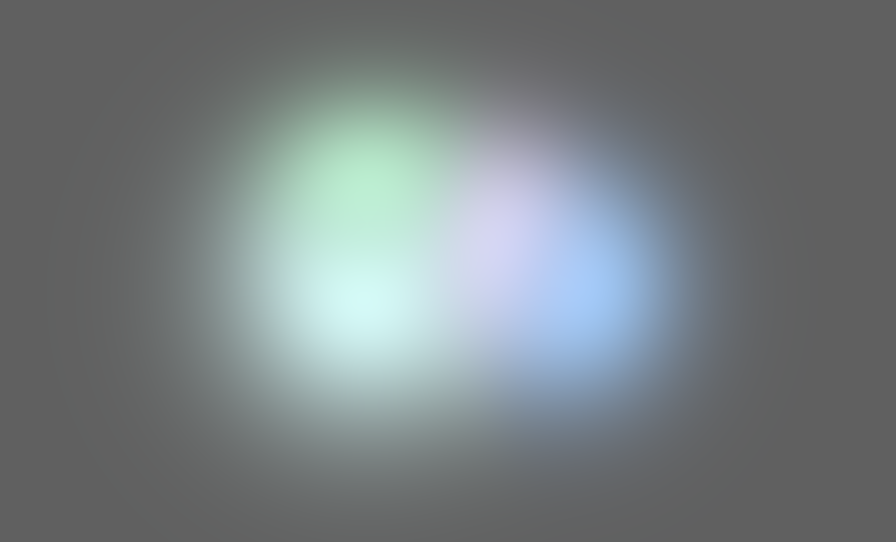
This background is drawn by a WebGL 1 fragment shader. Its source:

```glsl
precision highp float;
// Four soft pastel glows (mint, aqua, lavender, blue) merging on a grey field.

uniform vec2 u_resolution;

// Elliptical Gaussian falloff: 1 at the center, 1/e at the radius.
float glow(vec2 p, vec2 center, vec2 radius) {
  vec2 q = (p - center) / radius;
  return exp(-dot(q, q));
}

void main() {
  // Centered coordinates, one unit per canvas height
  vec2 p = (gl_FragCoord.xy - 0.5 * u_resolution) / u_resolution.y;

  float mint = glow(p, vec2(-0.147, 0.149), vec2(0.189, 0.171));
  float aqua = glow(p, vec2(-0.153, -0.043), vec2(0.250, 0.245));
  float lavender = glow(p, vec2(0.099, 0.043), vec2(0.168, 0.195));
  float blue = glow(p, vec2(0.239, -0.032), vec2(0.189, 0.210));

  // Combined opacity of the overlapping glows
  float cover = 1.0 - (1.0 - mint) * (1.0 - aqua) * (1.0 - lavender) * (1.0 - blue);

  // Squared weights let the nearest glow dominate the hue
  vec4 weight = vec4(mint, aqua, lavender, blue);
  weight *= weight;
  vec3 tint = weight.x * vec3(0.71, 0.92, 0.78)
            + weight.y * vec3(0.84, 0.985, 0.98)
            + weight.z * vec3(0.88, 0.83, 0.95)
            + weight.w * vec3(0.62, 0.79, 0.98);
  tint /= max(dot(weight, vec4(1.0)), 1e-6);

  vec3 grey = vec3(0.376);
  gl_FragColor = vec4(mix(grey, tint, cover), 1.0);
}
```
